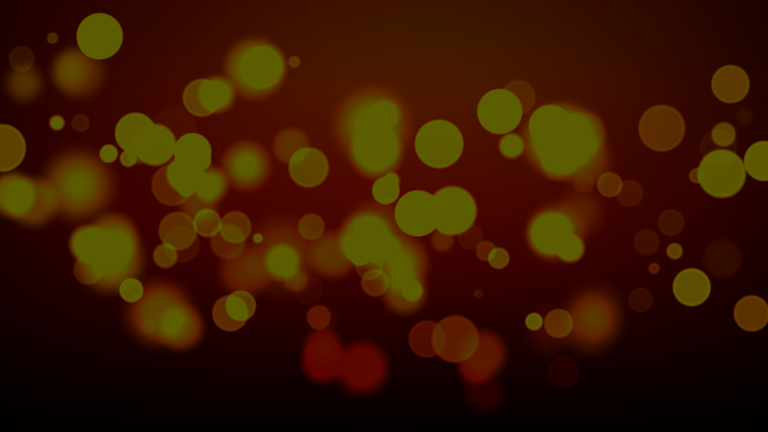
This background is drawn by a Shadertoy shader. Its source:

```glsl
#define DISC_COUNT 88
#define CLUMP_COUNT 15
#define CLUMP_SIZE 3
#define DISC_RADIUS vec2(0.010, 0.056)
#define HAZE_RADIUS vec2(0.030, 0.062)
#define EDGE 0.004
#define RIM_WIDTH 0.009
#define DISC_LIGHT 0.50
#define HAZE_LIGHT 0.42
#define PEAK 0.36
#define SEED 17.0

vec3 hash3(float n) {
    vec3 p = fract(vec3(n + SEED) * vec3(0.1031, 0.1030, 0.0973));
    p += dot(p, p.yzx + 33.33);
    return fract((p.xxy + p.yzz) * p.zyx);
}

// Maps unit coordinates to the canvas, leaving the lower left corner empty
vec2 place(vec2 u, float aspect) {
    float low = 1.0 - smoothstep(0.1, 0.5, u.y);
    u.x = mix(u.x, 0.25 + 0.75 * u.x, low);
    return u * vec2(aspect, 1.0);
}

// Red near the bottom, yellow higher up
vec3 lightTint(float height, float variation) {
    float green = smoothstep(0.1, 0.5, height + 0.16 * (variation - 0.5));
    return vec3(1.0, mix(0.03, 1.0, green), 0.0);
}

float softDisc(float dist, float radius, float blur) {
    return 1.0 - smoothstep(radius - blur, radius + blur, dist);
}

vec3 backdrop(vec2 uv) {
    float side = 2.0 * uv.x - 1.0;
    float red = 0.30 * (1.0 - 0.55 * side * side);
    red *= smoothstep(-0.1, 0.6, uv.y);
    red *= 1.0 - 0.2 * smoothstep(0.75, 1.0, uv.y);
    vec2 g = (uv - vec2(0.55, 0.85)) / vec2(0.32, 0.27);
    return vec3(red, 0.1 * exp(-dot(g, g)), 0.0);
}

// Blurred lights gathered in small overlapping groups
vec3 hazeClumps(vec2 p, float aspect) {
    vec3 sum = vec3(0.0);
    for (int k = 0; k < CLUMP_COUNT; k++) {
        vec2 u = fract(0.5 + float(k) * vec2(0.7549, 0.5698));
        vec2 center = place(vec2(0.05, 0.1) + vec2(0.85, 0.75) * u, aspect);
        for (int j = 0; j < CLUMP_SIZE; j++) {
            float id = float(k * CLUMP_SIZE + j);
            vec3 a = hash3(id + 400.0);
            vec3 b = hash3(id + 600.0);
            vec2 pos = center + (a.xy - 0.5) * vec2(0.16, 0.13);
            float radius = mix(HAZE_RADIUS.x, HAZE_RADIUS.y, b.x);
            float blur = radius * mix(0.3, 0.9, b.y);
            float light = HAZE_LIGHT * mix(0.2, 1.0, b.z);
            sum += light * softDisc(distance(p, pos), radius, blur)
                 * lightTint(pos.y, a.z);
        }
    }
    return sum;
}

// Focused discs with a faint bright rim
vec3 sharpDiscs(vec2 p, float aspect) {
    vec3 sum = vec3(0.0);
    for (int i = 0; i < DISC_COUNT; i++) {
        vec3 a = hash3(float(i));
        vec3 b = hash3(float(i) + 200.0);
        vec2 pos = place(vec2(a.x, 0.06 + 0.5 * (a.y + a.z)), aspect);
        float radius = mix(DISC_RADIUS.x, DISC_RADIUS.y, b.x);
        float blur = EDGE + 0.012 * pow(b.z, 5.0);
        float dist = distance(p, pos);
        float rim = smoothstep(radius - RIM_WIDTH, radius, dist);
        float light = 0.03 + DISC_LIGHT * pow(b.y, 1.4);
        sum += light * (1.0 + 0.35 * rim) * softDisc(dist, radius, blur)
             * lightTint(pos.y, fract(b.z * 7.0));
    }
    return sum;
}

void mainImage(out vec4 fragColor, in vec2 fragCoord) {
    vec2 uv = fragCoord / iResolution.xy;
    float aspect = iResolution.x / iResolution.y;
    vec2 p = uv * vec2(aspect, 1.0);

    // Lights add up and saturate at a flat olive
    vec3 color = backdrop(uv) + hazeClumps(p, aspect) + sharpDiscs(p, aspect);
    fragColor = vec4(min(color, vec3(PEAK)), 1.0);
}
```
